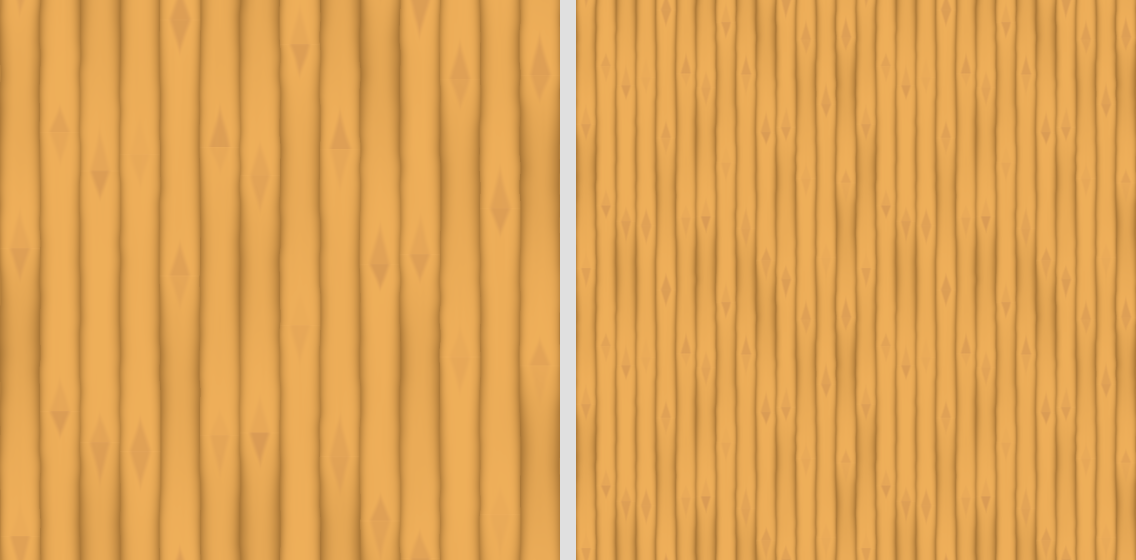
Left: one tile. Right: repeated 2 by 2.
Give the GLSL for this texture, as a WebGL 1 fragment shader.

```glsl
precision highp float;

// A wall of upright bamboo canes, fourteen across, each cut by two nodes.
// Every cane is a shaded column whose dark rims thin out near its nodes;
// hashes vary node heights, tone and the soft tapered marks at each node.

uniform vec2 u_resolution;

const float CANES = 14.0;
const float PI = 3.14159265;
const vec3 LIGHT = vec3(0.935, 0.685, 0.350);
const vec3 SHADOW = vec3(0.635, 0.440, 0.195);
const vec3 MARK = vec3(0.845, 0.600, 0.325);

float hash(vec2 p) {
  return fract(sin(dot(p, vec2(127.1, 311.7))) * 43758.5453);
}

// Value noise that wraps after a whole number of cells.
float noise(vec2 p, vec2 period) {
  vec2 cell = floor(p);
  vec2 f = fract(p);
  f = f * f * (3.0 - 2.0 * f);
  vec2 a = mod(cell, period);
  vec2 b = mod(cell + 1.0, period);
  return mix(mix(hash(a), hash(vec2(b.x, a.y)), f.x),
             mix(hash(vec2(a.x, b.y)), hash(b), f.x), f.y);
}

float tiledNoise(vec2 uv, vec2 cells) {
  return noise(uv * cells, cells);
}

// Position inside a segment: x = height above the lower node,
// y = segment length, z = segment index (0 or 1).
vec3 segmentAt(float cane, float y) {
  float start = hash(vec2(cane, 3.0));
  float split = 0.5 + 0.1 * (hash(vec2(cane, 8.0)) - 0.5);
  float h = fract(y - start);
  float upper = step(split, h);
  return vec3(h - upper * split, mix(split, 1.0 - split, upper), upper);
}

// Soft triangle, widest at the node and narrowing away from it.
float nodeMark(float across, float dist, float reach) {
  float halfWidth = 0.66 * (1.0 - dist / reach);
  return smoothstep(0.0, 0.32, halfWidth - across);
}

vec3 bamboo(vec2 uv) {
  // Slightly uneven cane outlines
  float wobble = tiledNoise(uv, vec2(CANES, 30.0)) - 0.5;
  float x = uv.x * CANES + 0.035 * wobble;
  float cane = mod(floor(x), CANES);
  float across = abs(2.0 * fract(x) - 1.0);

  vec3 seg = segmentAt(cane, uv.y);
  vec2 seed = vec2(cane, 20.0 + 7.0 * seg.z);
  float along = seg.x / seg.y;
  float tone = hash(seed);

  // Shade is deepest between nodes, leaning towards the upper end
  float bow = sin(PI * pow(along, mix(1.0, 1.9, tone)));
  float depth = bow * mix(0.55, 1.0, tone);
  float rim = pow(across, mix(5.5, 2.2, depth)) * mix(0.62, 0.92, depth);
  float shade = rim + 0.17 * depth * tone * (1.0 - rim);

  // Fine lengthwise fibres and broad mottling
  shade += 0.022 * (tiledNoise(uv, vec2(168.0, 9.0)) - 0.5);
  shade += 0.035 * (tiledNoise(uv, vec2(28.0, 8.0)) - 0.5);
  vec3 color = mix(LIGHT, SHADOW, clamp(shade, 0.0, 1.0));

  // Marks on both ends of the segment, each with its own strength
  float below = seg.y - seg.x;
  float reach = mix(0.055, 0.09, hash(seed + 1.0));
  float marks = nodeMark(across, seg.x, reach) * mix(0.1, 0.75, hash(seed + 2.0))
              + nodeMark(across, below, reach) * mix(0.2, 0.9, hash(seed + 3.0));
  color = mix(color, MARK, min(marks, 1.0));

  // Faint lip just under each node
  float lip = 1.0 - smoothstep(0.0, 0.003, below);
  return color + 0.012 * lip;
}

void main() {
  // Average four samples per pixel to smooth seams and node lines
  vec3 sum = vec3(0.0);
  for (int i = 0; i < 2; i++) {
    for (int j = 0; j < 2; j++) {
      vec2 offset = 0.5 * vec2(float(i), float(j)) - 0.25;
      sum += bamboo((gl_FragCoord.xy + offset) / u_resolution);
    }
  }
  gl_FragColor = vec4(sum * 0.25, 1.0);
}
```
